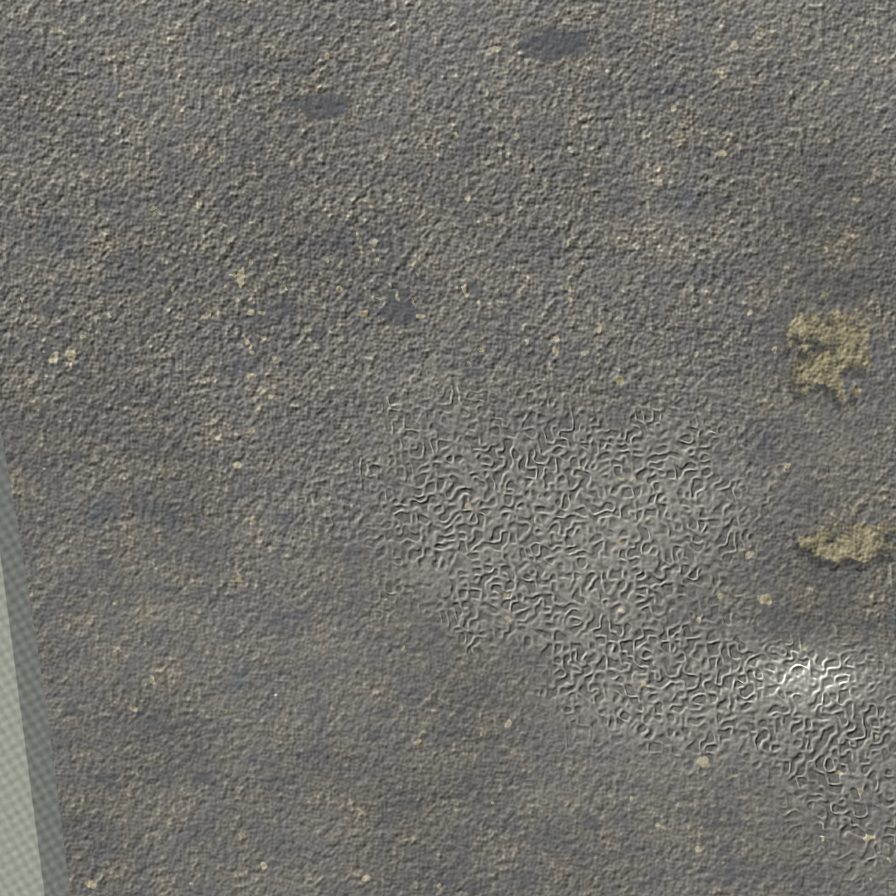
Reproduce this texture procedurally as a Shadertoy shader.

```glsl
#define GRAIN_FREQ 122.0
#define WORM_FREQ 88.0
#define RELIEF_STEP 0.0025
#define RELIEF_GAIN 0.28
#define BASE_TONE 0.425
#define STONE_TINT vec3(1.02, 1.0, 0.955)
#define CRUMB_COLOR vec3(0.69, 0.66, 0.55)
#define CRUST_COLOR vec3(0.52, 0.495, 0.405)
#define PIT_COLOR vec3(0.34, 0.345, 0.36)
#define RAIL_FACE vec3(0.60, 0.62, 0.57)
#define RAIL_SIDE vec3(0.45, 0.46, 0.44)

vec2 hash2(vec2 cell) {
    vec3 q = fract(cell.xyx * vec3(0.1031, 0.1030, 0.0973));
    q += dot(q, q.yzx + 33.33);
    return fract((q.xx + q.yz) * q.zy);
}

float corner(vec2 cell, vec2 offset) { return dot(hash2(cell) * 2.0 - 1.0, offset); }

// Gradient noise, roughly -0.7..0.7
float noise(vec2 p) {
    vec2 i = floor(p), f = p - i, e = vec2(1, 0);
    vec2 u = f * f * f * (f * (f * 6.0 - 15.0) + 10.0);
    return mix(mix(corner(i, f), corner(i + e, f - e), u.x),
               mix(corner(i + e.yx, f - e.yx), corner(i + 1.0, f - 1.0), u.x), u.y);
}

float fbm(vec2 p) {
    float sum = 0.0, amp = 1.0;
    for (int i = 0; i < 4; i++, amp *= 0.5) {
        sum += amp * noise(p);
        p = mat2(1.6, 1.2, -1.2, 1.6) * p + 5.3;
    }
    return sum;
}

// Soft elliptical spot, 1 at its centre
float glow(vec2 p, vec2 center, vec2 radius) {
    vec2 q = (p - center) / radius;
    return exp(-dot(q, q));
}

// Ragged ellipse: center in xy, radius in zw
float patchMask(vec2 p, vec4 shape, float ragged) {
    float d = length((p - shape.xy) / shape.zw) + ragged * fbm(p * 42.0);
    return 1.0 - smoothstep(0.85, 1.1, d);
}

// Sand grains, turning into winding ridges where wet
float height(vec2 p, float wet) {
    vec2 q = mat2(0.8, 0.6, -0.6, 0.8) * p;
    float grains = noise(q * GRAIN_FREQ) + 0.6 * noise(p * GRAIN_FREQ * 2.0 + 7.0);
    vec2 bend = 0.4 * vec2(noise(p * 70.0 + 3.0), noise(p * 70.0 + 31.0));
    float worms = 1.0 - smoothstep(0.02, 0.26, abs(noise(q * WORM_FREQ + bend)));
    return mix(grains, 0.75 * worms - 0.35 + 0.45 * grains, wet);
}

// Jittered irregular dots; returns coverage
float scatter(vec2 p, float cells, float density, float seed) {
    vec2 q = p * cells + 0.4 * vec2(noise(p * 80.0 + seed), noise(p * 80.0 - seed));
    vec2 cell = floor(q) + seed, pick = hash2(cell), jitter = hash2(cell + 57.0);
    float radius = mix(0.13, 0.3, pick.y * pick.y);
    float d = length(fract(q) - mix(vec2(0.35), vec2(0.65), jitter));
    float edge = 0.03 + 0.6 * cells / iResolution.y;
    return step(pick.x, density) * (1.0 - smoothstep(radius - edge, radius + edge, d));
}

void mainImage(out vec4 fragColor, in vec2 fragCoord) {
    vec2 p = fragCoord / iResolution.xy;
    float pixel = 1.0 / iResolution.y;
    float broad = fbm(p * 5.0), mottle = fbm(p * 24.0 + 40.0);
    float streak = fbm(p * vec2(9.0, 34.0) + 11.0);

    // Wet area, bright glint, rough and smooth zones
    float glint = glow(p, vec2(0.9, 0.245), vec2(0.06, 0.03));
    float sheen = glow(p, vec2(0.62, 0.41), vec2(0.22, 0.15))
                + 0.8 * glow(p, vec2(0.82, 0.23), vec2(0.18, 0.07))
                + 0.6 * glow(p, vec2(0.95, 0.1), vec2(0.12, 0.12));
    float wet = smoothstep(0.1, 0.6, sheen + 0.25 * broad + 0.15 * mottle);
    float smoothSide = glow(p, vec2(0.92, 0.55), vec2(0.08, 0.3)) * (1.0 - wet);
    float rough = mix(0.65, 1.0, smoothstep(0.25, 0.5, p.y + 0.25 * (p.x - 0.5) + 0.15 * broad));
    rough = max(rough, wet) * (1.0 - 0.4 * smoothSide) * (1.0 + 0.45 * mottle);

    // Side-lit relief with pale exposed grains
    float h = height(p, wet);
    float relief = h - height(p + RELIEF_STEP * vec2(-0.6, 0.8), wet);
    float pale = smoothstep(0.3, 0.8, h + 0.4 * mottle) * (1.0 - wet);
    float tone = BASE_TONE + rough * (RELIEF_GAIN * relief + 0.11 * h + 0.1 * pale);
    tone += 0.05 * broad + (0.05 * streak + 0.04 * mottle) * (1.0 - wet);
    tone += 0.06 * min(sheen, 1.0) + glint * (0.15 + 0.4 * max(relief, 0.0));
    tone += 0.03 * smoothstep(0.75, 1.0, p.y) - 0.03 * smoothSide;
    vec3 color = tone * STONE_TINT;
    color += vec3(0.015, 0.0, -0.03) * (mottle + pale + 0.5 * streak) * (1.0 - wet);

    // Dark hollows
    vec4 hollows[3] = vec4[3](vec4(0.45, 0.655, 0.024, 0.018),
        vec4(0.36, 0.882, 0.03, 0.015), vec4(0.62, 0.952, 0.034, 0.02));
    float pits = 0.8 * scatter(p * vec2(0.7, 1.0), 42.0, 0.07, 200.0);
    for (int i = 0; i < 3; i++) pits = max(pits, patchMask(p, hollows[i], 0.8));
    color = mix(color, PIT_COLOR + 0.08 * relief, 0.75 * pits * (1.0 - wet));

    // Pale crumbs and broken strands, densest in a band above the middle
    float band = glow(p, vec2(0.42, 0.66), vec2(0.38, 0.07));
    float clumps = band * smoothstep(-0.1, 0.5, fbm(p * 9.0 + 21.0));
    float crumbs = max(scatter(p, 70.0, 0.015 + 0.5 * clumps, 20.0),
                       scatter(p, 44.0, 0.008 + 0.3 * clumps, 90.0));
    float strandZone = max(clumps, 0.4 * glow(p, vec2(0.93, 0.06), vec2(0.1, 0.08)));
    float strands = noise(p * vec2(80.0, 38.0)) + 0.25 * h + 0.3 * strandZone;
    crumbs = max(crumbs, smoothstep(0.42, 0.55, strands) * smoothstep(0.05, 0.3, strandZone));
    color = mix(color, CRUMB_COLOR + 0.3 * relief + 0.08 * h, 0.8 * crumbs);

    // Raised crusts with shadows on the right
    vec4 crusts[2] = vec4[2](vec4(0.922, 0.61, 0.042, 0.048), vec4(0.948, 0.395, 0.052, 0.02));
    for (int i = 0; i < 2; i++) {
        float lumps = fbm(p * 48.0);
        color *= 1.0 - 0.25 * patchMask(p + vec2(0.004, 0.01), crusts[i], 0.9);
        vec3 lit = CRUST_COLOR * (1.0 + 0.7 * relief + 0.5 * lumps);
        color = mix(color, lit, patchMask(p, crusts[i], 0.9) * smoothstep(-0.6, -0.1, lumps));
    }

    // Slanted woven rail at the lower left
    float outer = 0.078 - 0.11 * p.y - 0.075 * p.y * p.y - p.x;
    vec2 thread = mat2(1.0, 0.25, -0.25, 1.0) * p * 400.0;
    vec3 rail = mix(RAIL_SIDE, RAIL_FACE, smoothstep(-pixel, pixel, 0.05 - 0.13 * p.y - p.x));
    rail += 0.05 * sin(thread.x) * sin(thread.y) + 0.05 * noise(p * 200.0);
    color = mix(color, rail, smoothstep(-pixel, pixel, outer));
    fragColor = vec4(clamp(color, 0.0, 1.0), 1.0);
}
```
